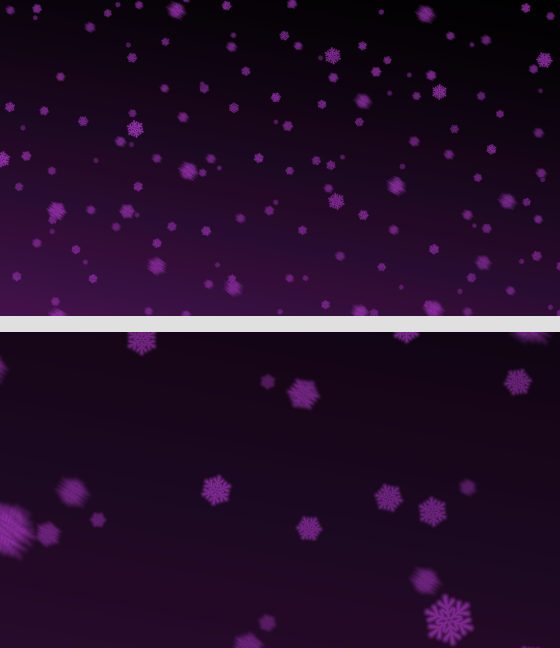
Top, the full canvas; bottom, a detail of the centre.
Give the GLSL for this background, as a WebGL 1 fragment shader.

```glsl
precision highp float;
// Soft violet snowflakes drifting over a tilted black-to-purple gradient.

uniform vec2 u_resolution;

// Lengths are in canvas heights.
const vec3 GLOW_COLOR = vec3(0.262, 0.072, 0.298);
const vec3 NIGHT_COLOR = vec3(0.004, 0.003, 0.006);
const vec3 FLAKE_COLOR = vec3(0.69, 0.225, 0.79);
const float GRADIENT_TILT = 0.33;    // extra drop of the gradient across the width
const float GRADIENT_CURVE = 1.35;
const float BAND_STRENGTH = 0.006;   // faint hue banding of the sky
const float LARGE_CELL = 0.275;
const float MEDIUM_CELL = 0.132;
const float SMALL_CELL = 0.215;
const float LARGE_RADIUS = 0.027;
const float MEDIUM_RADIUS = 0.0142;
const float SMALL_RADIUS = 0.0075;
const float OCCUPANCY = 0.93;        // share of cells that hold a flake
const float JITTER = 0.68;           // spread of flakes inside their cells
const float EDGE_SOFTNESS = 0.0038;
const float ARM_WIDTH = 0.095;       // relative to the flake radius
const float SMEAR = 0.36;            // longest motion streak, in flake radii
const vec2 SMEAR_DIR = vec2(0.84, -0.54);
const int SMEAR_TAPS = 5;

vec4 hash4(vec2 p) {
  vec4 q = fract(p.xyxy * vec4(0.1031, 0.1030, 0.0973, 0.1099));
  q += dot(q, q.wzxy + 33.33);
  return fract((q.xxyz + q.yzzw) * q.zywx);
}

mat2 rotation(float angle) {
  float c = cos(angle), s = sin(angle);
  return mat2(c, s, -s, c);
}

float segmentDistance(vec2 p, vec2 a, vec2 b) {
  vec2 ab = b - a;
  float t = clamp(dot(p - a, ab) / dot(ab, ab), 0.0, 1.0);
  return length(p - a - ab * t);
}

// Signed distance to a six-armed flake of unit radius.
float flakeDistance(vec2 p) {
  // Fold the plane into half of one arm.
  vec2 mirror = vec2(-0.5, 0.866);
  p = abs(p);
  p -= 2.0 * max(dot(p, mirror), 0.0) * mirror;
  p.y = abs(p.y);
  float spoke = segmentDistance(p, vec2(0.1, 0.0), vec2(0.93, 0.0));
  float outerTwig = segmentDistance(p, vec2(0.47, 0.0), vec2(0.74, 0.27));
  float innerTwig = segmentDistance(p, vec2(0.25, 0.0), vec2(0.43, 0.2));
  return min(spoke, min(outerTwig, innerTwig)) - ARM_WIDTH;
}

// Coverage of one scattered layer; each flake stays inside its own cell.
float flakeLayer(vec2 p, float cell, float radius, float tilt, float seed) {
  vec2 grid = rotation(tilt) * p / cell + seed;
  vec2 id = floor(grid);
  vec4 place = hash4(id + 71.0);
  vec4 look = hash4(id + 193.0);
  if (place.z > OCCUPANCY) return 0.0;

  vec2 offset = (fract(grid) - 0.5 - (place.xy - 0.5) * JITTER) * cell;
  float size = radius * mix(0.82, 1.1, look.x);
  vec2 local = rotation(-tilt) * offset / size;
  if (dot(local, local) > 4.0) return 0.0;

  // Average several taps along the streak.
  float streak = SMEAR * smoothstep(0.3, 0.9, look.y);
  float softness = max(EDGE_SOFTNESS, 0.8 / u_resolution.y) / size;
  mat2 spin = rotation(look.z * 6.2832);
  float cover = 0.0;
  for (int i = 0; i < SMEAR_TAPS; i++) {
    float t = 2.0 * float(i) / float(SMEAR_TAPS - 1) - 1.0;
    float d = flakeDistance(spin * (local + SMEAR_DIR * streak * t));
    cover += 1.0 - smoothstep(-softness, softness, d);
  }
  return cover / float(SMEAR_TAPS) * mix(0.8, 1.0, look.w);
}

vec3 skyColor(vec2 uv) {
  float depth = (1.0 - uv.y + GRADIENT_TILT * (1.0 - uv.x)) / (1.0 + GRADIENT_TILT);
  float glow = pow(clamp(depth, 0.0, 1.0), GRADIENT_CURVE);
  vec3 color = mix(NIGHT_COLOR, GLOW_COLOR, glow);
  float band = sin(depth * 34.0) * smoothstep(0.15, 0.5, depth);
  return color + BAND_STRENGTH * band * vec3(1.0, -0.4, -0.5);
}

void main() {
  vec2 uv = gl_FragCoord.xy / u_resolution;
  vec2 p = gl_FragCoord.xy / u_resolution.y;

  float small = flakeLayer(p, SMALL_CELL, SMALL_RADIUS, 0.9, 37.3) * 0.8;
  float medium = flakeLayer(p, MEDIUM_CELL, MEDIUM_RADIUS, 0.45, 83.6);
  float large = flakeLayer(p, LARGE_CELL, LARGE_RADIUS, -0.3, 12.7);

  float cover = max(small, max(medium, large));
  float fade = mix(0.82, 1.0, uv.y);
  vec3 color = mix(skyColor(uv), FLAKE_COLOR, cover * fade);
  gl_FragColor = vec4(color, 1.0);
}
```
